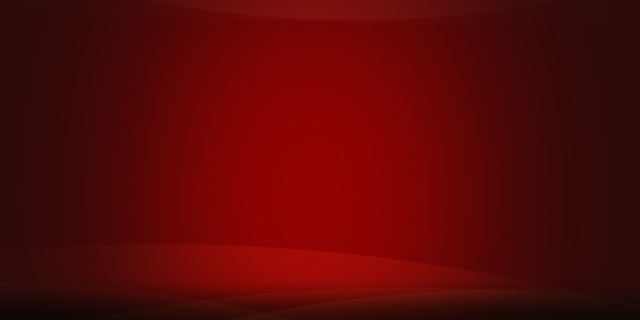
Write a Shadertoy shader that draws this background.

```glsl
// Dark red backdrop with a soft central glow and faint curved veils at top and bottom.

const vec3 EDGE_RED   = vec3(0.165, 0.036, 0.034);
const vec3 GLOW_RED   = vec3(0.570, 0.010, 0.004);
const vec3 TOP_VEIL   = vec3(0.070, 0.052, 0.044);
const vec3 WAVE_RED   = vec3(0.085, 0.032, 0.018);
const vec3 WARM_BROWN = vec3(0.085, 0.060, 0.034);
const vec3 FLOOR_TINT = vec3(0.300, 0.620, 0.500);

float hash(vec2 p) {
    return fract(sin(dot(p, vec2(127.1, 311.7))) * 43758.5453);
}

// Signed height of p above a parabola with the given apex and bend.
float aboveArc(vec2 p, vec2 apex, float bend) {
    float dx = p.x - apex.x;
    return p.y - apex.y - bend * dx * dx;
}

float softStep(float d, float blur) {
    return smoothstep(-blur, blur, d);
}

// Veil below an arc, brightest at its rim and fading downward.
float wave(vec2 p, vec2 apex, float bend, float fade, float blur) {
    float depth = -aboveArc(p, apex, bend);
    return softStep(depth, blur) * exp(-max(depth, 0.0) / fade);
}

// Elliptical falloff with a broad, flat centre.
float centreGlow(vec2 p, vec2 centre, vec2 radius) {
    float r = length((p - centre) / radius);
    return exp(-pow(r, 2.4));
}

// Fine grain laid on a grid measured in canvas heights.
float grain(vec2 p, float cells) {
    return hash(floor(p * cells)) - 0.5;
}

void mainImage(out vec4 fragColor, in vec2 fragCoord) {
    // Canvas space: x runs 0..2, y runs 0..1
    vec2 p = fragCoord / iResolution.xy * vec2(2.0, 1.0);
    float blur = max(1.0 / iResolution.y, 0.0015);

    // Base glow
    float glow = centreGlow(p, vec2(0.98, 0.38), vec2(0.59, 0.85));
    vec3 color = mix(EDGE_RED, GLOW_RED, glow);
    float sheen = mix(0.12, 1.0, glow);

    // Two overlapping veils along the top
    float steepVeil = softStep(aboveArc(p, vec2(1.107, 0.9375), 0.142), blur);
    float flatVeil = softStep(aboveArc(p, vec2(1.823, 0.919), 0.0165), blur);
    color += TOP_VEIL * sheen * (0.85 * steepVeil + 0.3 * flatVeil);

    // Broad red wave
    color += WAVE_RED * sheen * wave(p, vec2(0.495, 0.237), -0.087, 0.4, blur);

    // Darkening toward the floor
    float floorShade = 1.0 - smoothstep(0.0, 0.14, p.y);
    color *= mix(vec3(1.0), FLOOR_TINT, floorShade);

    // Low warm hills
    float leftHill = wave(p, vec2(-0.052, 0.120), -0.127, 0.07, blur);
    float midHill = wave(p, vec2(1.276, 0.1016), -0.098, 0.06, blur);
    float rightHill = wave(p, vec2(1.615, 0.0964), -0.119, 0.06, blur);
    float hills = 0.4 * leftHill + 0.45 * midHill + 0.6 * rightHill;
    color += WARM_BROWN * hills * mix(0.35, 1.0, glow);

    // Grain, strongest in the lit area
    color *= 1.0 + 0.05 * glow * grain(p, 256.0);

    fragColor = vec4(clamp(color, 0.0, 1.0), 1.0);
}
```
